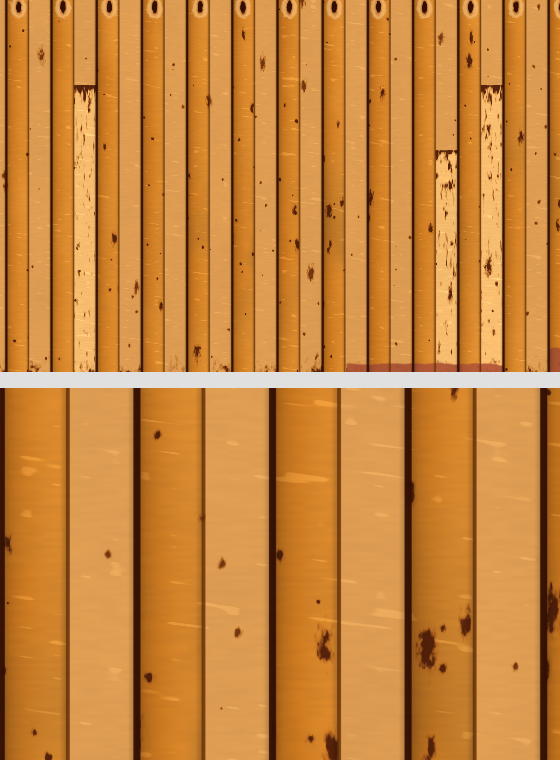
Top, the full canvas; bottom, a detail of the centre.
This texture is drawn by a Shadertoy shader. Its source:

```glsl
// Weathered corrugated steel wall: pale ridges, ochre grooves, bolt holes, rust and primer.
const float PERIOD = 0.1215;       // one ridge plus one groove, in canvas heights
const float FIRST_GROOVE = 0.0165;
const float GROOVE = 0.495;        // groove share of a period

const vec3 RIDGE = vec3(0.97, 0.74, 0.435);
const vec3 GROOVE_DARK = vec3(0.80, 0.47, 0.12);
const vec3 GROOVE_LIT = vec3(0.89, 0.57, 0.20);
const vec3 SHADOW = vec3(0.20, 0.06, 0.01);
const vec3 STAIN = vec3(0.67, 0.36, 0.10);
const vec3 RUST = vec3(0.29, 0.10, 0.03);
const vec3 PRIMER = vec3(0.67, 0.32, 0.20);

float hash(vec2 p) {
    vec3 q = fract(vec3(p.xyx) * 0.1031);
    q += dot(q, q.yzx + 33.33);
    return fract((q.x + q.y) * q.z);
}

float noise(vec2 p) {
    vec2 i = floor(p), f = fract(p);
    f = f * f * (3.0 - 2.0 * f);
    return mix(mix(hash(i), hash(i + vec2(1, 0)), f.x),
               mix(hash(i + vec2(0, 1)), hash(i + vec2(1, 1)), f.x), f.y);
}

float fbm(vec2 p) {
    return 0.55 * noise(p) + 0.3 * noise(p * 2.1 + 7.0) + 0.15 * noise(p * 4.3 + 19.0);
}

// Soft-edged line of a given half width
float line(float d, float halfWidth, float aa) {
    return 1.0 - smoothstep(halfWidth - aa, halfWidth + aa, abs(d));
}

// Corrosion is heaviest low in the middle and toward the right end
float wear(vec2 p) {
    vec2 a = (p - vec2(0.78, 0.34)) * vec2(2.6, 4.5);
    vec2 b = (p - vec2(1.44, 0.50)) * vec2(6.0, 4.0);
    return exp(-dot(a, a)) + 0.7 * exp(-dot(b, b));
}

// Scattered ragged spots: 1 at a centre, 0 at the rim, negative outside
float spots(vec2 p, vec2 cell, float radius, float stretch, float base, float wearGain, float seed) {
    float field = -1.0;
    vec2 home = floor(p / cell);
    float ragged = (fbm(p * vec2(230, 110) + seed) - 0.5) * 1.5;
    for (int j = -1; j <= 1; j++)
    for (int i = -1; i <= 1; i++) {
        vec2 id = home + vec2(i, j);
        vec2 c = (id + vec2(hash(id + seed), hash(id + seed + 31.7))) * cell;
        float chance = base + wearGain * wear(c);
        if (hash(id + seed + 73.1) > chance) continue;
        float r = radius * mix(0.4, 1.2, hash(id + seed + 11.3));
        field = max(field, 1.0 - length((p - c) / vec2(r, r * stretch)) + ragged);
    }
    return field;
}

// Brown halo around a dark core
vec3 corrode(vec3 col, float field) {
    col = mix(col, STAIN, 0.75 * smoothstep(-0.35, 0.4, field));
    return mix(col, RUST, 0.9 * smoothstep(0.1, 0.6, field));
}

// Scraped patch with a hard upper edge and rust running down from it
float scrape(vec2 p, float top) {
    float drop = top - p.y;
    float flakes = fbm(p * vec2(150, 38));
    float fade = exp(-max(drop, 0.0) * 7.0) + 1.5 * exp(-max(drop, 0.0) * 110.0);
    return smoothstep(-0.003, 0.003, drop) * (flakes - 0.75 + 0.24 * fade) * 3.5;
}

// Bolt hole with a bare pale rim
vec3 boltHole(vec3 col, vec2 p, float column) {
    p.x += (hash(vec2(column, 5)) - 0.5) * 0.008;
    float wobble = (fbm(p * 130.0 + column * 9.0) - 0.5) * 0.5;
    float rim = length(p / vec2(0.023, 0.031)) + wobble * 0.6;
    float hole = length((p - vec2(0, 0.002)) / vec2(0.0075, 0.017)) + wobble;
    col = mix(col, vec3(0.94, 0.70, 0.41), 0.9 * (1.0 - smoothstep(0.8, 1.05, rim)));
    col = mix(col, STAIN, 0.7 * (1.0 - smoothstep(0.8, 1.7, hole)));
    return mix(col, SHADOW, 1.0 - smoothstep(0.75, 1.1, hole));
}

void mainImage(out vec4 fragColor, in vec2 fragCoord) {
    vec2 p = fragCoord / iResolution.y;
    float aa = 0.8 / (iResolution.y * PERIOD);
    float along = (p.x - FIRST_GROOVE) / PERIOD;
    float column = floor(along), x = fract(along);
    float inGroove = 1.0 - smoothstep(GROOVE - aa, GROOVE + aa, x);

    // Base paint with blotches, brushed grain and pale scratches
    float blotch = fbm(p * vec2(9, 5) + column * 3.7);
    float lit = smoothstep(0.05, 0.42, x) * 0.65 + (blotch - 0.5) * 0.9 + 0.12;
    vec3 groove = mix(GROOVE_DARK, GROOVE_LIT, clamp(lit, 0.0, 1.0));
    groove *= 1.0 - 0.16 * min(wear(p), 1.0) * smoothstep(0.3, 0.7, blotch);
    vec3 ridge = RIDGE * (0.97 + 0.06 * blotch);
    vec3 col = mix(ridge, groove, inGroove);
    col *= 0.98 + 0.04 * noise(p * vec2(60, 330));
    float scratch = smoothstep(0.86, 0.95, noise(vec2(p.x * 38.0, p.y * 190.0 + p.x * 25.0)));
    col += 0.09 * scratch * vec3(1.0, 0.95, 0.7);

    // Rust: small chips, long spots, scraped ridges
    col = corrode(col, spots(p, vec2(0.045, 0.055), 0.0042, 1.2, 0.20, 0.10, 3.0));
    col = corrode(col, spots(p, vec2(0.061, 0.085), 0.0085, 2.4, 0.10, 0.55 * inGroove, 41.0));
    float slot = mod(column, 9.0);
    float top = slot == 1.0 ? 0.77 : (column == 9.0 ? 0.595 : -1.0);
    col = corrode(col, mix(scrape(p, top), -1.0, inGroove));

    // Grime and chipping at the foot of the ridges
    float foot = fbm(p * vec2(120, 70)) - 0.62 - p.y * 9.0 + 0.12;
    col = corrode(col, mix(foot * 2.0, -1.0, inGroove));

    // Exposed primer along the lower right edge
    float edge = 0.022 + 0.012 * (fbm(p * vec2(35, 8)) - 0.5) + 0.043 * step(12.0, column);
    float primer = smoothstep(0.930, 0.936, p.x) * (1.0 - smoothstep(1.350, 1.356, p.x) * step(column, 11.5));
    primer *= 1.0 - smoothstep(edge - 0.003, edge + 0.003, p.y);
    col = mix(col, PRIMER * (0.92 + 0.16 * blotch), 0.92 * primer);

    // Bolt holes at the head of each groove
    if (x < GROOVE) col = boltHole(col, vec2((x - 0.26) * PERIOD, p.y - 0.979), column);

    // Fold shadows: broad on the left of a groove, thin on its right
    float left = x - step(0.5, x);
    col *= 1.0 - 0.38 * exp(-max(left, 0.0) * 16.0) * inGroove;
    col *= 1.0 - 0.22 * smoothstep(-0.075, 0.0, left) * (1.0 - inGroove) * step(left, 0.0);
    col = mix(col, SHADOW, 0.96 * line(left - 0.004, 0.026, aa));
    col *= 1.0 - 0.2 * smoothstep(GROOVE - 0.07, GROOVE, x) * inGroove;
    col = mix(col, vec3(0.40, 0.19, 0.03), 0.85 * line(x - GROOVE, 0.014, aa));

    fragColor = vec4(clamp(col, 0.0, 1.0), 1.0);
}
```
